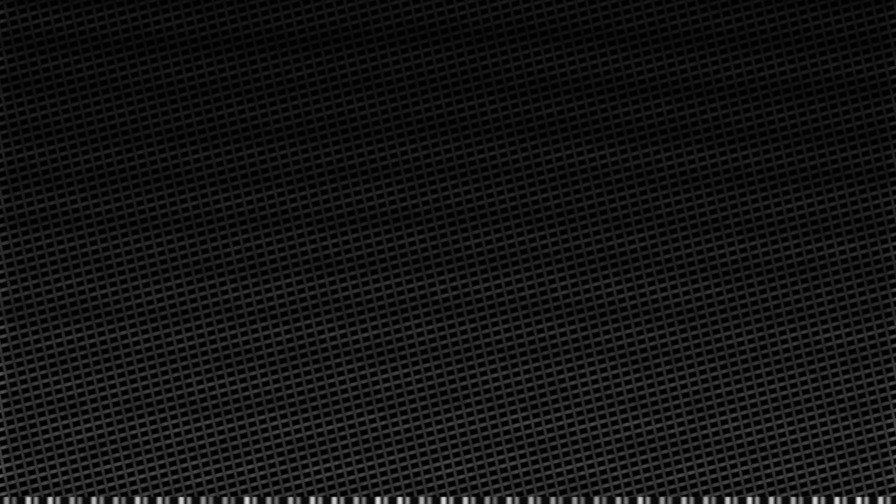
A Shadertoy shader for this pattern:

```glsl
// Dark tilted woven mesh, fading upward through dim bands, with a bright frayed bottom edge.

float hash(vec2 p) {
    return fract(sin(dot(p, vec2(127.1, 311.7))) * 43758.5453);
}

float noise(vec2 p) {
    vec2 i = floor(p), f = fract(p);
    f = f * f * (3.0 - 2.0 * f);
    return mix(mix(hash(i), hash(i + vec2(1, 0)), f.x),
               mix(hash(i + vec2(0, 1)), hash(i + vec2(1, 1)), f.x), f.y);
}

// Soft line on every integer; width and blur are in cells
float wire(float x, float halfWidth, float blur) {
    float d = abs(fract(x + 0.5) - 0.5);
    return 1.0 - smoothstep(halfWidth - blur, halfWidth + blur, d);
}

// Mesh whose rows rise to the right; cross wires are brightest mid-cell
float mesh(vec2 p, float pixel) {
    vec2 cell = vec2(0.0218, 0.0184);
    vec2 q = vec2(p.x + 0.21 * p.y, p.y - 0.26 * p.x) / cell;
    vec2 blur = 0.08 + 0.5 * pixel / cell;
    float dash = 0.85 - 0.15 * cos(6.2832 * q.x);
    float across = wire(q.y, 0.18, blur.y) * dash;
    float upright = wire(q.x, 0.14, blur.x);
    float wear = 0.9 + 0.2 * hash(floor(q + 0.5));
    return max(across, 0.7 * upright) * wear;
}

// Vertical fade with uneven horizontal bands, stronger toward the top
float shade(vec2 uv) {
    float fade = mix(0.295, 0.13, smoothstep(-0.1, 0.95, uv.y));
    float wave = 0.5 + 0.5 * sin(uv.y * 70.0 + 0.5 * sin(uv.x * 9.0));
    float band = 0.6 * wave + 0.4 * noise(vec2(uv.x * 3.0, uv.y * 32.0));
    float rim = 1.0 - smoothstep(0.0, 0.012, min(uv.x, 1.0 - uv.x));
    return fade * (1.0 - mix(0.12, 0.5, uv.y) * band) * (1.0 + 0.4 * rim);
}

// Paired upright threads along the bottom
float fringe(vec2 uv) {
    float x = uv.x * 41.0;
    float pair = max(wire(x - 0.3, 0.12, 0.1), 0.7 * wire(x - 0.65, 0.1, 0.1));
    return pair * (0.5 + 0.35 * hash(vec2(floor(x), 3.0)));
}

void mainImage(out vec4 fragColor, in vec2 fragCoord) {
    vec2 uv = fragCoord / iResolution.xy;
    vec2 p = fragCoord / iResolution.y;
    float pixel = 1.0 / iResolution.y;

    float light = 0.002 + shade(uv) * mesh(p, pixel);
    float edge = 1.0 - smoothstep(0.014 - pixel, 0.014 + pixel, uv.y);
    light = mix(light, 0.04 + fringe(uv), edge);

    fragColor = vec4(vec3(light), 1.0);
}
```
